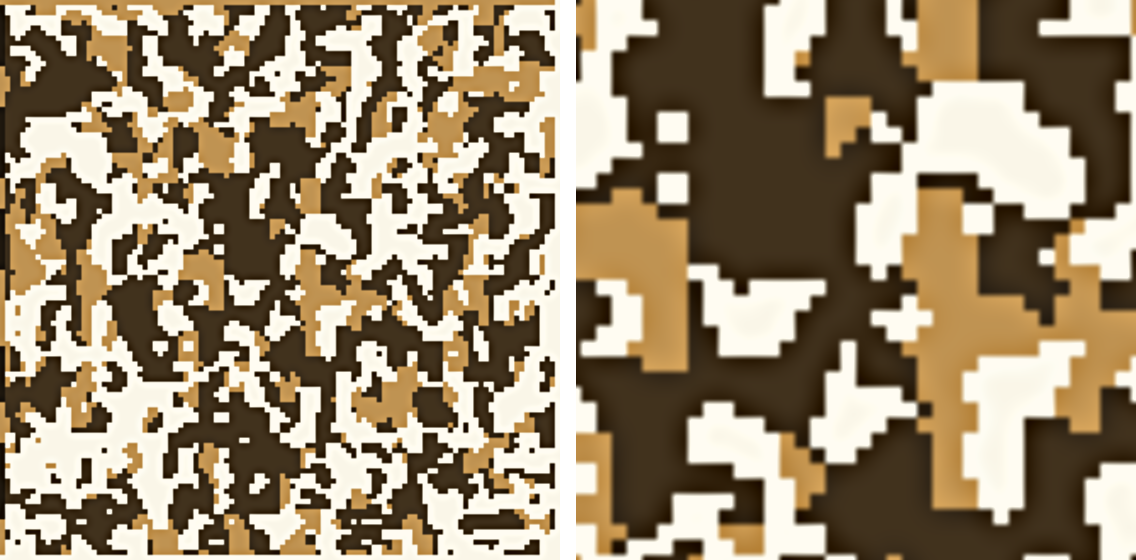
Left: the whole. Right: its middle third, enlarged.
Give the GLSL for this pattern, as a WebGL 2 fragment shader.

```glsl
#version 300 es
precision highp float;

uniform vec2 u_resolution;
out vec4 fragColor;

const float GRID = 110.0;
const vec3 CREAM = vec3(0.98, 0.965, 0.91);
const vec3 TAN = vec3(0.75, 0.575, 0.32);
const vec3 BROWN = vec3(0.255, 0.195, 0.115);

float hash(vec2 p) {
    uvec2 q = uvec2(ivec2(p) + 4096);
    uint h = q.x * 1597334677u ^ q.y * 3812015801u;
    h = (h ^ (h >> 16)) * 2246822519u;
    h = (h ^ (h >> 13)) * 3266489917u;
    return float((h ^ (h >> 16)) >> 8) / 16777216.0;
}

float valueNoise(vec2 p) {
    vec2 i = floor(p);
    vec2 f = fract(p);
    f = f * f * (3.0 - 2.0 * f);
    float low = mix(hash(i), hash(i + vec2(1, 0)), f.x);
    float high = mix(hash(i + vec2(0, 1)), hash(i + vec2(1, 1)), f.x);
    return mix(low, high, f.y);
}

// Flat colour of one square of the camouflage
vec3 cellColor(vec2 cell) {
    cell = clamp(cell, 0.0, GRID - 1.0);

    // Thin frame: cream right and below, tan above, mixed on the left
    if (cell.y < 1.0 || cell.x > GRID - 1.5) return CREAM;
    if (cell.y > GRID - 1.5) return TAN;
    if (cell.x < 1.0) return valueNoise(vec2(300.5, cell.y / 9.0)) > 0.55 ? TAN : BROWN * 0.5;

    float cream = 0.56 * valueNoise(cell / vec2(3.4, 4.1) + 17.3)
                + 0.44 * valueNoise(cell / vec2(2.2, 2.05) + 171.6);
    float tan_ = 0.66 * valueNoise(cell / vec2(4.7, 7.3) + 411.2)
               + 0.34 * valueNoise(cell / vec2(2.3, 3.1) + 733.8);
    if (cream > 0.537) return CREAM;
    return tan_ > 0.58 ? TAN : BROWN;
}

void main() {
    vec2 p = gl_FragCoord.xy / u_resolution * GRID;
    vec2 home = floor(p);
    vec3 crisp = vec3(0.0);
    vec3 wide = vec3(0.0);
    float wideSum = 0.0;

    // Soft-edged squares, and a wider average of their surroundings
    for (int y = -2; y <= 2; y++) {
        for (int x = -2; x <= 2; x++) {
            vec2 cell = home + vec2(x, y);
            vec2 d = p - cell - 0.5;
            vec3 color = cellColor(cell);
            vec2 cover = 1.0 - smoothstep(0.22, 0.78, abs(d));
            float w = max(0.0, 1.0 - dot(d, d) / 6.25);
            crisp += color * cover.x * cover.y;
            wide += color * w * w;
            wideSum += w * w;
        }
    }

    // Local contrast deepens the rims and leaves patch centres paler
    vec3 color = crisp + 0.34 * (crisp - wide / wideSum);
    fragColor = vec4(clamp(color, vec3(0.07, 0.03, 0.0), vec3(1.0, 0.99, 0.95)), 1.0);
}
```
